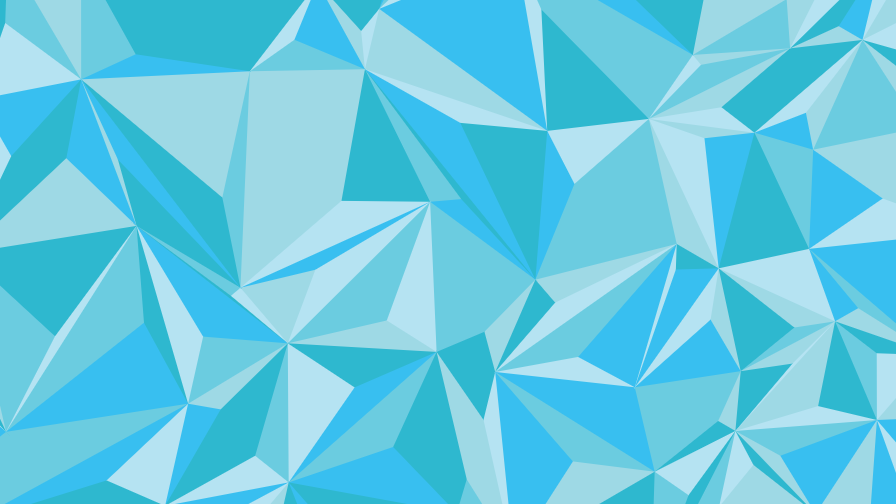
A Shadertoy shader for this background:

```glsl
// Low-poly mosaic of flat blue triangles, finer towards the right.
#define CELL 0.27      // coarse cell size, in canvas heights
#define SHRINK 0.70    // cell scale in the fine zone
#define SPLIT 4.45     // grid column where the fine zone starts
#define JITTER 0.84    // vertex displacement, below 1 keeps cells simple
#define DIVIDED 0.70   // share of triangles cut into three
#define SEED 3.0

const vec3 PALETTE[5] = vec3[5](
    vec3(0.62, 0.85, 0.90), vec3(0.18, 0.72, 0.81), vec3(0.71, 0.89, 0.95),
    vec3(0.22, 0.75, 0.94), vec3(0.42, 0.80, 0.88));

float hash(vec2 p) {
    return fract(sin(dot(p + SEED, vec2(127.1, 311.7))) * 43758.55);
}

float cross2(vec2 a, vec2 b) { return a.x * b.y - a.y * b.x; }

// Row height for a grid column
float rowHeight(float column) {
    return CELL * mix(1.0, SHRINK, smoothstep(SPLIT - 0.5, SPLIT + 1.0, column));
}

vec2 canvasToGrid(vec2 p) {
    float x = p.x / CELL;
    x = min(x, SPLIT) + max(x - SPLIT, 0.0) / SHRINK;
    return vec2(x, (p.y - 0.5) / rowHeight(x));
}

vec2 gridToCanvas(vec2 g) {
    float x = min(g.x, SPLIT) + max(g.x - SPLIT, 0.0) * SHRINK;
    return vec2(x * CELL, 0.5 + g.y * rowHeight(g.x));
}

// Jittered grid vertex in canvas space
vec2 vertex(vec2 id) {
    vec2 offset = vec2(hash(id), hash(id + 57.3)) - 0.5;
    return gridToCanvas(id + JITTER * offset);
}

float edgeDistance(vec2 p, vec2 a, vec2 b) {
    return cross2(b - a, p - a) / max(length(b - a), 1e-5);
}

// Antialiased triangle mask
float coverage(vec2 p, vec2 a, vec2 b, vec2 c, float pixel) {
    float side = sign(cross2(b - a, c - a));
    float d = min(side * edgeDistance(p, a, b),
              min(side * edgeDistance(p, b, c), side * edgeDistance(p, c, a)));
    return clamp(0.5 + d / pixel, 0.0, 1.0);
}

// Weighted colour of one facet
vec4 facet(vec2 p, vec2 a, vec2 b, vec2 c, int tone, float pixel) {
    return vec4(PALETTE[tone % 5], 1.0) * coverage(p, a, b, c, pixel);
}

// One coarse triangle, whole or fanned around an inner point
vec4 triangle(vec2 p, vec2 a, vec2 b, vec2 c, vec2 key, int tone, float pixel) {
    if (coverage(p, a, b, c, pixel) <= 0.0) return vec4(0.0);
    if (hash(key + 11.7) > DIVIDED) return facet(p, a, b, c, tone, pixel);
    vec3 w = 0.15 + vec3(hash(key + 21.1), hash(key + 33.9), hash(key + 45.3));
    vec2 m = (a * w.x + b * w.y + c * w.z) / (w.x + w.y + w.z);
    int stride = 1 + int(hash(key + 71.5) * 3.99);
    return facet(p, a, b, m, tone, pixel)
         + facet(p, b, c, m, tone + stride, pixel)
         + facet(p, c, a, m, tone + 2 * stride, pixel);
}

// Grid cell split along a diagonal that stays inside it
vec4 cell(vec2 p, vec2 id, float pixel) {
    vec2 a = vertex(id), b = vertex(id + vec2(1, 0));
    vec2 c = vertex(id + 1.0), d = vertex(id + vec2(0, 1));
    bool acInside = cross2(c - a, b - a) < 0.0 && cross2(c - a, d - a) > 0.0;
    bool bdInside = cross2(d - b, a - b) > 0.0 && cross2(d - b, c - b) < 0.0;
    bool useAC = acInside && (!bdInside || hash(id + 91.3) > 0.5);
    int tone = int(mod(id.x + 2.0 * id.y, 5.0) + 0.5);
    vec2 key = id + 0.37;
    if (useAC)
        return triangle(p, a, b, c, id, tone, pixel)
             + triangle(p, c, d, a, key, tone + 3, pixel);
    return triangle(p, a, b, d, id, tone, pixel)
         + triangle(p, b, c, d, key, tone + 3, pixel);
}

void mainImage(out vec4 fragColor, in vec2 fragCoord) {
    float pixel = 1.0 / iResolution.y;
    vec2 p = fragCoord * pixel;
    vec2 home = floor(canvasToGrid(p));

    // Blend the facets of nearby cells by their coverage
    vec4 sum = vec4(PALETTE[4], 1.0) * 1e-4;
    for (int j = -1; j <= 1; j++)
        for (int i = -1; i <= 1; i++)
            sum += cell(p, home + vec2(i, j), pixel);
    fragColor = vec4(sum.rgb / sum.a, 1.0);
}
```
